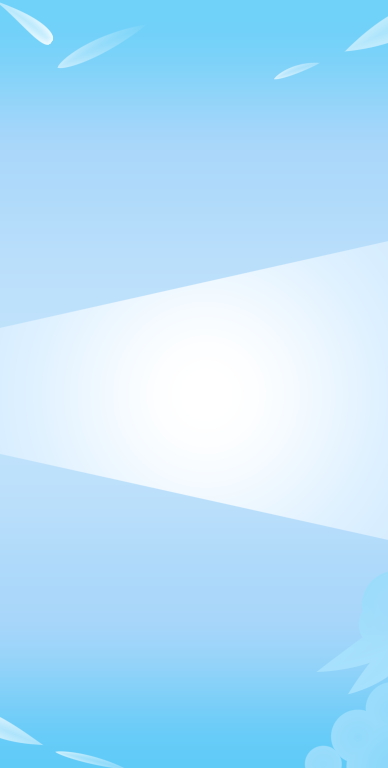
Reproduce this background procedurally as a Shadertoy shader.

```glsl
// Pale blue sky with a widening white light beam across the middle,
// feathery wisps near the corners and a soft cloud at the lower right.
// Built from vertical ramps, a wedge, tapered curved leaves and circles.

#define CANVAS_WIDTH 0.504
#define SKY_TOP vec3(0.44, 0.82, 0.975)
#define SKY_BOTTOM vec3(0.38, 0.795, 0.97)
#define SKY_HAZE vec3(0.66, 0.84, 0.98)
#define SKY_PALE vec3(0.75, 0.885, 0.985)
#define BEAM_EDGE vec3(0.84, 0.93, 0.998)
#define GLOW_CENTER vec2(0.268, 0.486)
#define GLOW_RADIUS 0.29
#define WISP_COLOR vec3(0.93, 0.98, 1.0)
#define CLOUD_COLOR vec3(0.61, 0.865, 0.985)

float pixelSize() { return 1.0 / iResolution.y; }

float cover(float d) {
    return 1.0 - smoothstep(-0.75, 0.75, d / pixelSize());
}

// Coordinates of p on the axis a-b: x runs 0..1, y is the signed offset.
vec2 axisCoords(vec2 p, vec2 a, vec2 b) {
    vec2 axis = b - a;
    vec2 dir = normalize(axis);
    return vec2(dot(p - a, dir) / length(axis),
                dot(p - a, vec2(-dir.y, dir.x)));
}

// Curved leaf with a thin tip at a; peak places the widest part.
float leaf(vec2 p, vec2 a, vec2 b, float halfWidth, float bend, float peak) {
    vec2 q = axisCoords(p, a, b);
    float t = clamp(q.x, 0.0, 1.0);
    float rise = 1.6 * peak, fall = 1.6 * (1.0 - peak);
    float top = pow(peak, rise) * pow(1.0 - peak, fall);
    float profile = pow(t, rise) * pow(1.0 - t, fall) / top;
    float d = abs(q.y - bend * 4.0 * t * (1.0 - t)) - halfWidth * profile;
    return max(d, max(-q.x, q.x - 1.0) * length(b - a));
}

// Blend a leaf in, with separate strength at its two ends.
void addWisp(inout vec3 col, vec2 p, vec2 a, vec2 b, vec3 form, vec2 strength) {
    float d = leaf(p, a, b, form.x, form.y, form.z);
    float along = clamp(axisCoords(p, a, b).x, 0.0, 1.0);
    float rim = mix(1.0, 0.75, smoothstep(0.0, form.x, -d));
    col = mix(col, WISP_COLOR, cover(d) * rim * mix(strength.x, strength.y, along));
}

vec3 sky(float y) {
    vec3 deep = mix(SKY_BOTTOM, SKY_TOP, step(0.5, y));
    float haze = smoothstep(0.0, 0.21, y) * (1.0 - smoothstep(0.79, 0.98, y));
    float pale = smoothstep(0.18, 0.42, y) * (1.0 - smoothstep(0.56, 0.86, y));
    return mix(mix(deep, SKY_HAZE, haze), SKY_PALE, pale);
}

void addBeam(inout vec3 col, vec2 p) {
    float x = p.x / CANVAS_WIDTH;
    float upper = mix(0.573, 0.686, x);
    float lower = mix(0.409, 0.297, x);
    float d = max(p.y - upper, lower - p.y) * 0.976;
    float r = length(p - GLOW_CENTER) / GLOW_RADIUS;
    vec3 light = mix(vec3(1.0), BEAM_EDGE, smoothstep(0.05, 1.1, r));
    col = mix(col, light, cover(d));
}

void addClouds(inout vec3 col, vec2 p) {
    // Upper bank with two swept tails
    float bank = min(length(p - vec2(0.515, 0.212)) - 0.045,
                     length(p - vec2(0.498, 0.187)) - 0.032);
    float tail = leaf(p, vec2(0.411, 0.125), vec2(0.565, 0.215), 0.020, -0.009, 0.62);
    float tail2 = leaf(p, vec2(0.452, 0.096), vec2(0.545, 0.190), 0.017, -0.006, 0.60);
    float d = min(bank, min(tail, tail2));
    float tint = smoothstep(0.23, 0.13, p.y + 0.0) ;
    vec3 bankColor = mix(CLOUD_COLOR, vec3(0.70, 0.90, 0.99), 0.5 * tint);
    col = mix(col, bankColor, cover(d) * mix(0.95, 0.6, smoothstep(0.0, 0.04, -d)));

    // Lower bank: puffs climbing toward the right
    float puffs = length(p - vec2(0.525, 0.0)) - 0.075;
    for (int i = 0; i < 3; i++) {
        float k = float(i);
        vec2 center = vec2(0.420, 0.005) + k * vec2(0.045, 0.036);
        float radius = 0.024 + 0.011 * min(k, 1.0);
        puffs = min(puffs, length(p - center) - radius);
    }
    float body = mix(0.95, 0.75, smoothstep(0.0, 0.05, -puffs));
    col = mix(col, CLOUD_COLOR, cover(puffs) * body);
}

void mainImage(out vec4 fragColor, in vec2 fragCoord) {
    vec2 p = fragCoord / iResolution.xy * vec2(CANVAS_WIDTH, 1.0);
    vec3 col = sky(p.y);
    addBeam(col, p);
    addClouds(col, p);

    // Wisps: tip, end, (half width, bend, peak), strength at tip and end
    addWisp(col, p, vec2(-0.008, 1.0), vec2(0.067, 0.945), vec3(0.010, 0.003, 0.78), vec2(0.5, 1.0));
    addWisp(col, p, vec2(0.075, 0.912), vec2(0.190, 0.968), vec3(0.010, 0.001, 0.42), vec2(0.65, 0.05));
    addWisp(col, p, vec2(0.356, 0.897), vec2(0.415, 0.918), vec3(0.005, 0.002, 0.45), vec2(0.8, 0.35));
    addWisp(col, p, vec2(0.448, 0.933), vec2(0.570, 0.995), vec3(0.017, -0.001, 0.62), vec2(0.6, 0.65));
    addWisp(col, p, vec2(0.056, 0.030), vec2(-0.045, 0.076), vec3(0.013, 0.003, 0.65), vec2(0.5, 0.95));
    addWisp(col, p, vec2(0.072, 0.021), vec2(0.165, -0.002), vec3(0.005, 0.001, 0.45), vec2(0.8, 0.3));
    fragColor = vec4(col, 1.0);
}
```
